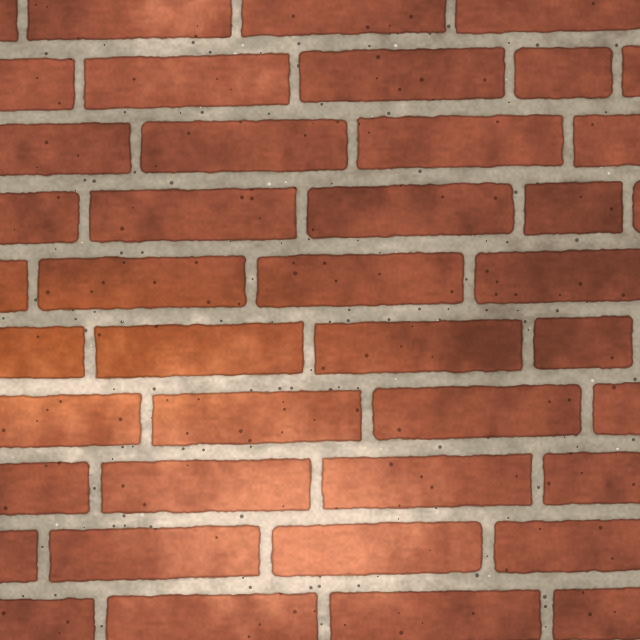
This texture is drawn by a three.js fragment shader. Its source:

```glsl
// Sunlit brick wall: ten gently tilted courses with shifting joints and half bricks.
// Rounded-box distances cut bricks from mortar; value noise wears and stains them,
// and soft elliptical pools of light choose the tone of both materials.
varying vec2 vUv;

const float PITCH = 0.1057;       // height of one course with its joint
const float HALF_HEIGHT = 0.0404; // half the height of a brick
const float FIRST_ROW = 0.0154;   // centre of the top course, from the top
const float TILT = 0.02;
const float SOFT = 0.0016;        // edge smoothing

const vec3 BRICK_DARK = vec3(0.43, 0.235, 0.175);
const vec3 BRICK_MID = vec3(0.63, 0.345, 0.25);
const vec3 BRICK_LIT = vec3(0.91, 0.57, 0.42);
const vec3 MORTAR_DARK = vec3(0.52, 0.46, 0.39);
const vec3 MORTAR_MID = vec3(0.68, 0.63, 0.55);
const vec3 MORTAR_LIT = vec3(0.95, 0.86, 0.77);

float hash(vec2 p) {
  vec3 q = fract(p.xyx * 0.1031);
  q += dot(q, q.yzx + 33.33);
  return fract((q.x + q.y) * q.z);
}

float noise(vec2 p) {
  vec2 i = floor(p), f = fract(p);
  f = f * f * (3.0 - 2.0 * f);
  return mix(mix(hash(i), hash(i + vec2(1.0, 0.0)), f.x),
             mix(hash(i + vec2(0.0, 1.0)), hash(i + 1.0), f.x), f.y);
}

float fbm(vec2 p) {
  float sum = 0.0, amp = 0.5;
  for (int i = 0; i < 4; i++) {
    sum += amp * noise(p);
    p = p * 2.03 + 17.3;
    amp *= 0.5;
  }
  return sum / 0.9375;
}

float roundedBox(vec2 p, vec2 halfSize, float radius) {
  vec2 q = abs(p) - halfSize + radius;
  return length(max(q, 0.0)) + min(max(q.x, q.y), 0.0) - radius;
}

float glow(vec2 p, vec2 centre, vec2 radius) {
  vec2 q = (p - centre) / radius;
  return exp(-dot(q, q));
}

// Scattered round specks, one possible per grid cell
float specks(vec2 p, float scale, float density, float seed) {
  vec2 cell = floor(p * scale) + seed;
  vec2 centre = 0.3 + 0.4 * vec2(hash(cell + 3.1), hash(cell + 8.7));
  float radius = mix(0.1, 0.28, hash(cell + 5.3));
  float dist = length(fract(p * scale) - centre);
  return step(hash(cell), density) * (1.0 - smoothstep(radius * 0.4, radius, dist));
}

vec3 tone(vec3 dark, vec3 mid, vec3 lit, float light) {
  return mix(mix(dark, mid, smoothstep(0.0, 0.5, light)), lit, smoothstep(0.45, 1.0, light));
}

// Returns the signed distance to the brick and its identity (column, row)
vec3 brickAt(vec2 p) {
  float y = (p.y + TILT * (p.x - 0.5) - FIRST_ROW) / PITCH + 0.5;
  float row = floor(y);
  float width = 0.3346 + 0.0016 * row;
  float firstJoint = 0.1198 - 0.0846 * cos(row * 1.5708) + 0.0041 * row;
  float u = (p.x - firstJoint) / width;
  if (mod(row, 2.0) > 0.5 && u > 2.0) { // half bricks end every other course
    u = 2.0 * u - 2.0;
    width *= 0.5;
  }
  vec2 id = vec2(floor(u), row);
  vec2 local = (vec2(fract(u), fract(y)) - 0.5) * vec2(width, PITCH);
  local.y += (hash(id + 4.0) - 0.5) * 0.004 + (hash(id + 9.0) - 0.5) * 0.012 * local.x;
  vec2 halfSize = vec2(0.5 * (width - 0.0145 - 0.0005 * row), HALF_HEIGHT);
  float chip = hash(id + 21.0);
  float d = roundedBox(local, halfSize, 0.004 + 0.010 * chip * chip * chip);
  d += (noise(p * 55.0) - 0.5) * 0.0028 + (noise(p * 170.0) - 0.5) * 0.0016;
  return vec3(d, id);
}

float lightAt(vec2 p) {
  float light = 0.13 + 0.26 * fbm(p * 5.0);
  light += 0.72 * glow(p, vec2(0.43, 0.84), vec2(0.29, 0.17));
  light += 0.42 * glow(p, vec2(0.10, 0.62), vec2(0.30, 0.11));
  light += 0.28 * glow(p, vec2(0.42, 0.55), vec2(0.22, 0.08));
  light += 0.45 * glow(p, vec2(0.27, 0.01), vec2(0.11, 0.06));
  light += 0.24 * glow(p, vec2(0.33, 0.12), vec2(0.30, 0.06));
  light += 0.18 * glow(p, vec2(0.63, 0.41), vec2(0.10, 0.07));
  light -= 0.32 * glow(p, vec2(0.77, 0.53), vec2(0.08, 0.06));
  return light - 0.14 * glow(p, vec2(0.88, 0.42), vec2(0.16, 0.08));
}

void main() {
  vec2 p = vec2(vUv.x, 1.0 - vUv.y); // courses count from the top
  vec3 cell = brickAt(p);
  float d = cell.x;
  float light = lightAt(p);
  float grain = noise(p * 240.0) - 0.5;

  // Brick: own shade, stains, fine streaks and a dark rim
  float stain = fbm(p * vec2(26.0, 17.0) + cell.yz * 7.0) - 0.5;
  float shade = light + 0.16 * (hash(cell.yz) - 0.5) + 0.45 * stain;
  vec3 brick = tone(BRICK_DARK, BRICK_MID, BRICK_LIT, shade);
  brick += vec3(0.03, 0.0, -0.06) * glow(p, vec2(0.08, 0.55), vec2(0.45, 0.13));
  brick *= 1.0 + 0.08 * grain + 0.10 * (noise(p * vec2(60.0, 150.0)) - 0.5);
  brick *= 1.0 - 0.30 * smoothstep(-0.0045, 0.0, d);
  brick *= 1.0 - 0.35 * specks(p, 60.0, 0.05, 40.0);

  // Mortar: cloudy tone, contact shadow, dark pits and pale grit
  float cloud = fbm(p * vec2(35.0, 60.0)) - 0.5;
  vec3 mortar = tone(MORTAR_DARK, MORTAR_MID, MORTAR_LIT, light + 0.12 + 0.5 * cloud);
  mortar *= 1.0 + 0.10 * grain - 0.16 * exp(-max(d, 0.0) * 450.0);
  mortar *= 1.0 - 0.45 * specks(p, 65.0, 0.09, 3.0);
  mortar = mix(mortar, vec3(0.95, 0.92, 0.87), 0.7 * specks(p, 75.0, 0.025, 70.0));

  gl_FragColor = vec4(mix(brick, mortar, smoothstep(-SOFT, SOFT, d)), 1.0);
}
```
